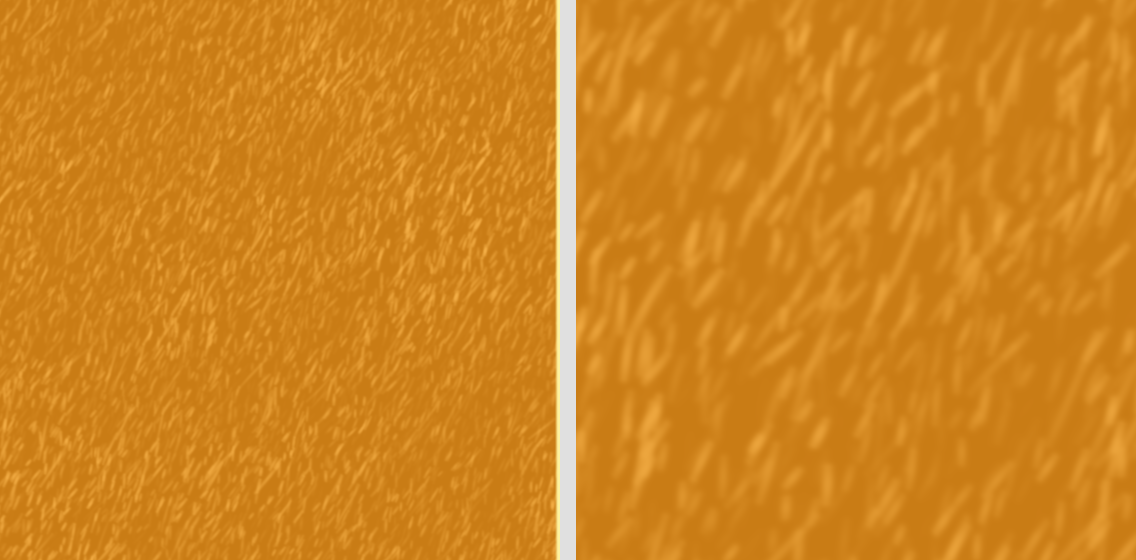
Left, the full canvas; right, a detail of the centre.
Reproduce this texture procedurally as a three.js fragment shader.

```glsl
// Amber brushed fibre: soft, slanted light streaks scattered over an ochre ground.
// Jittered grids of tapered segments are summed in short and long layers,
// then a pale glowing strip is laid along the right edge.
varying vec2 vUv;

const vec3 OCHRE = vec3(0.788, 0.485, 0.082);
const vec3 GOLD = vec3(1.0, 0.735, 0.325);
const vec3 CREAM = vec3(1.0, 0.95, 0.62);

float hash(vec2 p) {
  vec3 q = fract(vec3(p.xyx) * 0.1031);
  q += dot(q, q.yzx + 33.33);
  return fract((q.x + q.y) * q.z);
}

float valueNoise(vec2 p) {
  vec2 cell = floor(p);
  vec2 f = fract(p);
  f = f * f * (3.0 - 2.0 * f);
  float low = mix(hash(cell), hash(cell + vec2(1.0, 0.0)), f.x);
  float high = mix(hash(cell + vec2(0.0, 1.0)), hash(cell + 1.0), f.x);
  return mix(low, high, f.y);
}

// Soft line of half length reach along a direction, fading at its ends
float streak(vec2 offset, float angle, float reach, float width) {
  vec2 dir = vec2(cos(angle), sin(angle));
  float along = dot(offset, dir);
  float across = dot(offset, vec2(-dir.y, dir.x));
  float beyond = max(abs(along) - reach, 0.0);
  float taper = 1.0 - 0.5 * smoothstep(0.0, reach + width, abs(along));
  return taper * exp(-(across * across + beyond * beyond) / (width * width));
}

// One random streak per grid cell, summed over the neighbouring cells
float streakLayer(vec2 p, float cells, float angle, float spread,
                  float reach, float width, float seed) {
  vec2 home = floor(p * cells);
  float sum = 0.0;
  for (int j = -1; j <= 1; j++) {
    for (int i = -1; i <= 1; i++) {
      vec2 cell = home + vec2(float(i), float(j));
      vec2 key = cell + seed;
      vec2 center = (cell + vec2(hash(key), hash(key + 71.3))) / cells;
      float turn = angle + spread * (2.0 * hash(key + 19.7) - 1.0);
      float size = reach * mix(0.35, 1.0, hash(key + 43.1));
      float strength = hash(key + 97.9);
      sum += strength * strength * streak(p - center, turn, size, width);
    }
  }
  return sum;
}

void main() {
  // Gentle bending and regional changes of direction and density
  vec2 bend = vec2(valueNoise(vUv * 16.0 + 5.0), valueNoise(vUv * 16.0 + 37.0));
  vec2 p = vUv + 0.008 * (bend - 0.5);
  float density = mix(0.6, 1.4, valueNoise(vUv * 7.0 + 11.0));

  // Dense short grain and sparse long fibres
  float grain = 0.0;
  float fibres = 0.0;
  for (int k = 0; k < 2; k++) {
    float seed = 131.0 + 57.0 * float(k);
    grain += streakLayer(p, 60.0 - 7.0 * float(k), 1.2, 0.36, 0.012, 0.0031, seed);
    fibres += streakLayer(p, 15.0 + 4.0 * float(k), 1.06, 0.32, 0.042, 0.0031, seed + 211.0);
  }
  float light = density * (0.58 * grain + 0.48 * fibres);
  light = 1.0 - exp(-1.1 * light);

  // Colour the ground, then the bright strip on the right
  vec3 color = mix(OCHRE, GOLD, light);
  float edge = smoothstep(0.990, 0.997, vUv.x);
  gl_FragColor = vec4(mix(color, CREAM, edge), 1.0);
}
```
